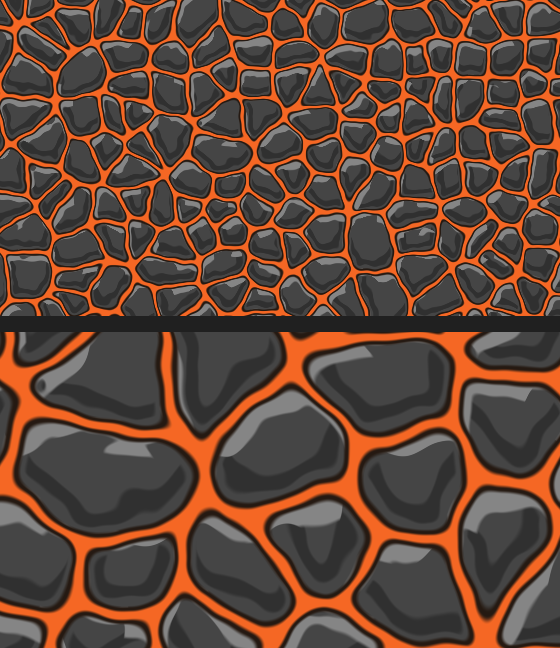
Top, the full canvas; bottom, a detail of the centre.
This texture is drawn by a Shadertoy shader. Its source:

```glsl
// Cracked volcanic rock, drawn flat like a cartoon: grey stones split by glowing lava.
// Stones are Voronoi cells with randomly missing seeds, warped by gradient noise.
// Edge distances give lava, outline, top highlights and dark inner brush strokes.

const float GRID = 10.3; // seed grid rows per canvas height

vec2 hash2(vec2 g) {
    vec3 q = fract(g.xyx * vec3(0.1031, 0.1030, 0.0973));
    q += dot(q, q.yzx + 33.33);
    return fract((q.xx + q.yz) * q.zy);
}

float gradDot(vec2 cell, vec2 corner, vec2 f) {
    float a = 6.2832 * hash2(cell + corner).x;
    return dot(vec2(cos(a), sin(a)), f - corner);
}

float gradientNoise(vec2 p) {
    vec2 i = floor(p), f = p - i;
    vec2 u = f * f * f * (f * (f * 6.0 - 15.0) + 10.0);
    float low = mix(gradDot(i, vec2(0, 0), f), gradDot(i, vec2(1, 0), f), u.x);
    float high = mix(gradDot(i, vec2(0, 1), f), gradDot(i, vec2(1, 1), f), u.x);
    return mix(low, high, u.y);
}

vec2 noise2(vec2 p) {
    return vec2(gradientNoise(p), gradientNoise(p + 31.7));
}

float softMin(float a, float b, float k) {
    float h = max(k - abs(a - b), 0.0) / k;
    return min(a, b) - 0.25 * k * h * h;
}

float softStep(float edge, float x) {
    float w = max(0.002, 0.6 / iResolution.y);
    return smoothstep(edge - w, edge + w, x);
}

// Seed position in canvas units; fewer seeds survive on the left, so stones grow there
bool findSeed(vec2 g, out vec2 seed) {
    seed = (g + 0.12 + 0.76 * hash2(g + 11.0)) / GRID;
    return hash2(g + 57.0).x > mix(0.4, 0.12, clamp(g.x / 18.0, 0.0, 1.0));
}

void mainImage(out vec4 fragColor, in vec2 fragCoord) {
    vec2 uv = fragCoord / iResolution.y;
    vec2 p = uv + 0.018 * noise2(uv * 8.5) + 0.006 * noise2(uv * 25.0 + 7.0);
    vec2 base = floor(p * GRID);

    // Nearest seed owns the stone
    vec2 center = vec2(0.0), seed;
    float best = 1e3;
    for (int j = -3; j <= 3; j++)
    for (int i = -3; i <= 3; i++) {
        if (!findSeed(base + vec2(i, j), seed)) continue;
        float dist = length(seed - p);
        if (dist < best) { best = dist; center = seed; }
    }

    // Highlight thickness comes and goes along the upper rims
    float patches = smoothstep(-0.08, 0.04, gradientNoise(uv * 11.0 + 3.0));
    float rim = max(0.0, 0.019 * patches + 0.012 * gradientNoise(uv * 26.0));
    vec2 light = rim * normalize(vec2(-0.4, 1.0));

    // Distances to all rims, to the lit rims and to the lower rims
    float edge = 1.0, lit = 1.0, lower = 1.0;
    for (int j = -3; j <= 3; j++)
    for (int i = -3; i <= 3; i++) {
        if (!findSeed(base + vec2(i, j), seed)) continue;
        vec2 across = seed - center;
        if (dot(across, across) < 1e-6) continue;
        vec2 n = normalize(across);
        float d = dot(0.5 * (seed + center) - p, n);
        edge = softMin(edge, d, 0.018);
        lit = softMin(lit, d - dot(light, n), 0.01);
        lower = softMin(lower, d + 0.06 * max(0.0, n.y + 0.25), 0.012);
    }
    edge += 0.002 * gradientNoise(uv * 18.0 + 50.0);

    // Stone face with a wobbly dark stroke inset from the lower rims
    float wobble = lower + 0.014 * gradientNoise(uv * 24.0 + 80.0);
    float stroke = softStep(0.019, wobble) * (1.0 - softStep(0.036, wobble));
    stroke *= softStep(0.015, edge);
    vec3 color = mix(vec3(0.272), vec3(0.19), stroke);
    color = mix(color, vec3(0.52), 1.0 - softStep(0.0098, lit));

    // Dark outline, then lava in the cracks
    color = mix(vec3(0.145, 0.10, 0.07), color, softStep(0.0098, edge));
    color = mix(vec3(0.96, 0.405, 0.14), color, softStep(0.0046, edge));
    fragColor = vec4(color, 1.0);
}
```
